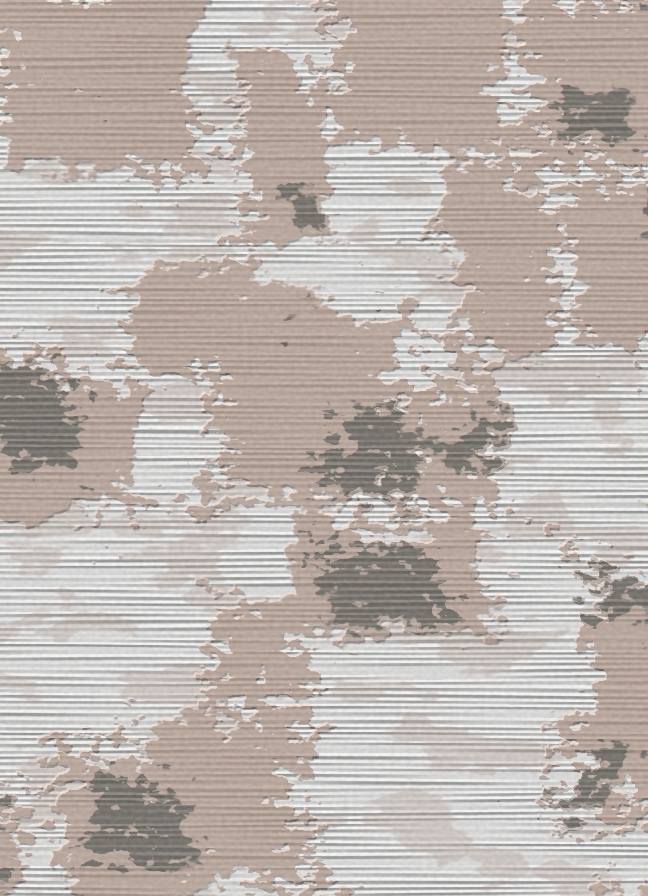
This texture is drawn by a Shadertoy shader. Its source:

```glsl
// Distressed woven rug: ragged taupe and charcoal blocks on a pale, horizontally ribbed ground.

const vec3 PALE = vec3(0.835, 0.835, 0.833);
const vec3 DUSTY = vec3(0.785, 0.755, 0.740);
const vec3 TAUPE = vec3(0.725, 0.657, 0.620);
const vec3 CHARCOAL = vec3(0.465, 0.455, 0.435);
const float RIBS = 145.0; // ribs per canvas height

vec2 hash2(vec2 p) {
    vec3 q = fract(vec3(p.xyx) * vec3(0.1031, 0.1030, 0.0973));
    q += dot(q, q.yzx + 33.33);
    return fract((q.xx + q.yz) * q.zy);
}

float cornerSlope(vec2 corner, vec2 offset) {
    float angle = 6.2832 * hash2(corner).x;
    return dot(vec2(cos(angle), sin(angle)), offset);
}

float gradientNoise(vec2 p) {
    vec2 i = floor(p), f = fract(p);
    vec2 u = f * f * f * (f * (f * 6.0 - 15.0) + 10.0);
    vec2 e = vec2(1.0, 0.0);
    return mix(mix(cornerSlope(i, f), cornerSlope(i + e, f - e), u.x),
               mix(cornerSlope(i + e.yx, f - e.yx), cornerSlope(i + 1.0, f - 1.0), u.x), u.y);
}

float fbm(vec2 p, int octaves) {
    float sum = 0.0, amp = 1.0;
    for (int i = 0; i < octaves; i++) {
        sum += amp * gradientNoise(p);
        p = p * 2.03 + 17.3;
        amp *= 0.55;
    }
    return sum;
}

// Depth inside randomly scattered rectangles, negative outside
float blocks(vec2 p, vec2 cell, vec2 minHalf, vec2 maxHalf, float density, float seed) {
    float depth = -1.0;
    vec2 home = floor(p / cell);
    for (int j = -1; j <= 1; j++) {
        for (int i = -1; i <= 1; i++) {
            vec2 id = home + vec2(i, j) + seed;
            if (hash2(id + 113.0).x > density) continue;
            vec2 center = (id - seed + 0.15 + 0.7 * hash2(id)) * cell;
            vec2 d = abs(p - center) - mix(minHalf, maxHalf, hash2(id + 57.0));
            depth = max(depth, -max(d.x, d.y));
        }
    }
    return clamp(depth, -0.065, 0.05);
}

// Worn edges: broad wobble plus crumbs whose strength varies over the rug
float wear(vec2 p, float seed) {
    float crumble = smoothstep(-0.35, 0.4, gradientNoise(p * 6.0 + seed));
    float crumbs = fbm(p * vec2(44.0, 72.0) + seed, 3);
    return 0.04 * fbm(p * vec2(11.0, 13.0) + seed, 3) + mix(0.018, 0.075, crumble) * crumbs;
}

float taupeField(vec2 p) {
    return blocks(p, vec2(0.2), vec2(0.035, 0.04), vec2(0.11, 0.12), 0.75, 21.0)
         + wear(p, 5.7) + 0.008;
}

float charcoalField(vec2 p) {
    return blocks(p, vec2(0.24, 0.2), vec2(0.02), vec2(0.075, 0.07), 0.9, 64.0)
         + wear(p, 41.3);
}

float cover(float field) {
    return smoothstep(-0.004, 0.004, field);
}

// x: dark groove, y: bright crest, both fading along each rib
vec2 ribs(vec2 p) {
    float y = p.y * RIBS + 0.7 * gradientNoise(vec2(p.x * 2.0, p.y * 45.0));
    float row = floor(y), f = y - row;
    float strength = gradientNoise(vec2(p.x * 5.0, row * 3.71));
    float groove = 1.0 - smoothstep(0.10, 0.34, abs(f - 0.35));
    float crest = 1.0 - smoothstep(0.10, 0.32, abs(f - 0.78));
    return vec2(groove * smoothstep(-0.45, 0.35, strength),
                crest * smoothstep(-0.5, 0.3, strength + 0.1));
}

void mainImage(out vec4 fragColor, in vec2 fragCoord) {
    vec2 p = fragCoord / iResolution.y;
    float field = taupeField(p);
    float taupe = cover(field);
    float charcoal = cover(min(charcoalField(p), field - 0.012));
    vec2 rib = ribs(p);

    // Pale ground with dusty, sideways-brushed smudges
    float smudge = fbm(p * vec2(7.0, 16.0) + 83.0, 4);
    float dusty = smoothstep(0.14, 0.24, smudge);
    vec3 ground = mix(PALE, DUSTY, 0.85 * dusty);
    ground += (0.11 * rib.y - 0.24 * rib.x) * mix(1.0, 0.7, dusty);

    // Flat pile with faint ribs
    vec3 pile = TAUPE + 0.035 * rib.y - 0.085 * rib.x;
    vec3 dark = CHARCOAL + vec3(0.10, 0.09, 0.08) * rib.y - 0.05 * rib.x;
    vec3 color = mix(ground, mix(pile, dark, charcoal), taupe);

    // Embossed borders lit from the upper left, then yarn grain
    float raised = cover(taupeField(p + vec2(-0.0016, 0.0026)));
    color += 0.19 * (taupe - raised);
    color += 0.045 * gradientNoise(p * vec2(170.0, 230.0));

    fragColor = vec4(clamp(color, 0.0, 1.0), 1.0);
}
```
